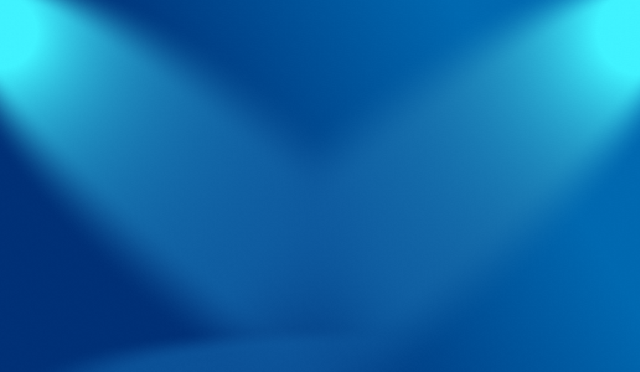
A WebGL 2 fragment shader for this background:

```glsl
#version 300 es
precision highp float;

#define NAVY vec3(0.0, 0.19, 0.465)
#define AZURE vec3(0.0, 0.41, 0.69)
#define HAZE vec3(0.05, 0.34, 0.615)
#define CYAN vec3(0.25, 0.95, 1.0)
#define BEAM_AXIS vec2(0.77, 0.64)
#define BEAM_CENTER vec2(0.893, 0.045)
#define BEAM_RADII vec2(0.99, 0.335)
#define LAMP vec2(0.0, 0.085)
#define LEFT_REACH 0.245
#define RIGHT_REACH 0.285
#define GRAIN 0.008

uniform vec2 u_resolution;
out vec4 outColor;

float hash(vec2 p) {
    return fract(sin(dot(p, vec2(127.1, 311.7))) * 43758.5453);
}

// Soft elliptical cone; p is measured inward and down from its corner
float beamMask(vec2 p) {
    vec2 axial = vec2(dot(p, BEAM_AXIS), dot(p, vec2(-BEAM_AXIS.y, BEAM_AXIS.x)));
    vec2 q = (axial - BEAM_CENTER) / BEAM_RADII;
    float halfWidth = sqrt(max(1.0 - q.x * q.x, 0.001));
    float across = 1.0 - smoothstep(0.48, 1.03, abs(q.y) / halfWidth);
    float tail = 1.0 - smoothstep(0.95, 1.4, axial.x);
    return across * tail;
}

// Lamp light fading from cyan into blue haze
vec3 beamColor(vec2 p, float reach) {
    float glow = 1.5 * exp(-length(p - LAMP) / reach);
    return mix(HAZE, CYAN, min(glow, 1.0));
}

// Low lit ellipse rising from the bottom edge
float floorMask(vec2 p) {
    float r = length((p - vec2(0.9, 1.05)) / vec2(0.83, 0.17));
    return (1.0 - smoothstep(0.72, 1.03, r)) * (1.0 - smoothstep(0.75, 1.2, p.x));
}

void main() {
    vec2 p = gl_FragCoord.xy / u_resolution.y;
    float aspect = u_resolution.x / u_resolution.y;
    vec2 left = vec2(p.x, 1.0 - p.y);
    vec2 right = vec2(aspect - p.x, 1.0 - p.y);

    // Diagonal backdrop
    float slope = (left.x - 0.6 * left.y - 0.18) / 1.03;
    vec3 color = mix(NAVY, AZURE, clamp(slope, 0.0, 1.0));

    // Floor light and the two crossing beams
    color = mix(color, HAZE, 0.85 * floorMask(left));
    color = mix(color, beamColor(right, RIGHT_REACH), beamMask(right));
    float leftMask = beamMask(left) * (1.0 - smoothstep(0.75, 1.15, left.x));
    color = mix(color, beamColor(left, LEFT_REACH), leftMask);

    // Fine grain against banding
    color += GRAIN * (hash(floor(p * 300.0)) - 0.5);
    outColor = vec4(clamp(color, 0.0, 1.0), 1.0);
}
```
